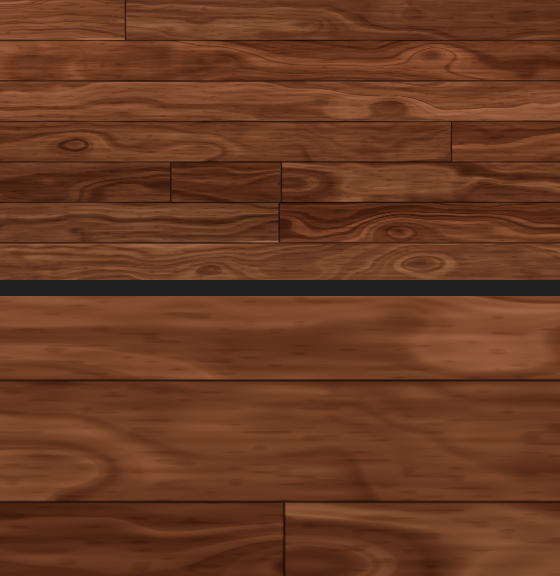
Top: the whole. Bottom: its middle third, enlarged.
A WebGL 2 fragment shader for this texture:

```glsl
#version 300 es
precision highp float;
// Walnut plank floor: seven rows of long boards with staggered end joints.
// Grain is made of contour lines of a stretched, warped noise field, bent
// around a few knots; fibres, pores and cross figure are layered on top.

#define ROW_HEIGHT 0.1446    // board width, in canvas heights
#define SEAM_WIDTH 0.0014
#define SEAM_DEPTH 0.62
#define RING_DENSITY 46.0    // growth rings per canvas height
#define RING_WARP 10.0       // size of the arches in the grain
#define RING_CONTRAST 0.55
#define LATEWOOD 0.24        // darkness of the thin ring lines
#define FIBRE 0.24
#define PORES 0.13
#define DARK vec3(0.25, 0.11, 0.05)
#define MID vec3(0.41, 0.225, 0.13)
#define LIGHT vec3(0.61, 0.39, 0.26)

uniform vec2 u_resolution;
out vec4 fragColor;

const float NONE = 9.0;

// Per row from the top: end joints, tone of each board, main knot position
const vec2 JOINTS[7] = vec2[7](vec2(0.448, NONE), vec2(NONE), vec2(NONE),
    vec2(1.612, NONE), vec2(0.61, 1.005), vec2(0.997, NONE), vec2(NONE));
const vec3 TONES[7] = vec3[7](vec3(0.58, 0.46, 0.0), vec3(0.42), vec3(0.56),
    vec3(0.47, 0.49, 0.0), vec3(0.31, 0.32, 0.51), vec3(0.39, 0.43, 0.0), vec3(0.57));
const float KNOTS[7] = float[7](1.09, 1.53, 1.40, 0.26, 1.04, 1.41, 1.50);

float hash(vec2 cell) {
    uvec2 u = uvec2(ivec2(cell)) * uvec2(1597334673u, 3812015801u);
    uint h = (u.x ^ u.y) * 1597334673u;
    h = (h ^ (h >> 15)) * 2246822519u;
    return float((h ^ (h >> 13)) >> 8) / 16777216.0;
}

float noise(vec2 p) {
    vec2 i = floor(p), f = fract(p);
    f = f * f * (3.0 - 2.0 * f);
    return mix(mix(hash(i), hash(i + vec2(1, 0)), f.x),
               mix(hash(i + vec2(0, 1)), hash(i + vec2(1, 1)), f.x), f.y);
}

// Noise centred on zero
float wave(vec2 p) { return noise(p) - 0.5; }

float seam(float dist, float pixel) {
    return 1.0 - smoothstep(0.0, SEAM_WIDTH + pixel, dist);
}

void main() {
    float pixel = 1.0 / u_resolution.y;
    vec2 p = gl_FragCoord.xy * pixel;
    p.y = 1.0 - p.y;

    // Board lookup
    float row = clamp(floor(p.y / ROW_HEIGHT), 0.0, 6.0);
    int r = int(row);
    vec2 joints = JOINTS[r];
    int board = int(step(joints.x, p.x) + step(joints.y, p.x));
    float id = row * 3.0 + float(board);
    vec2 q = p + id * vec2(17.3, 5.71);

    // Growth field: straight rings, broad arches, small wobble
    float phase = RING_DENSITY * q.y
        + RING_WARP * wave(q * vec2(1.3, 5.5))
        + 3.4 * wave(q * vec2(4.0, 13.0) + 40.0)
        + 0.9 * wave(q * vec2(13.0, 30.0) + 80.0);

    // Knots push the rings into closed eyes
    float core = 0.0;
    for (int i = 0; i < 2; i++) {
        float n = float(i);
        float x = i == 0 ? KNOTS[r] : 2.0 * hash(vec2(row, 21));
        float y = (row + 0.3 + 0.4 * hash(vec2(row, 33.0 + n))) * ROW_HEIGHT;
        vec2 d = (p - vec2(x, y)) * vec2(9.0, 25.0);
        float bump = exp(-dot(d, d)) * (1.0 - 0.4 * n);
        phase += 5.0 * bump;
        core += bump * exp(-5.0 * dot(d, d));
    }

    // Rings fade where they become too dense to resolve
    float resolved = 1.0 - smoothstep(0.5, 1.6, fwidth(phase));
    float rings = 0.6 * wave(vec2(phase, id)) + 0.4 * wave(vec2(phase * 2.1, id + 50.0));
    float late = smoothstep(0.52, 0.88, noise(vec2(phase * 1.5 + 31.0, id + 90.0)));
    late *= 0.5 + noise(q * vec2(3.0, 9.0) + 120.0);

    // Fibres, pores and the rippled cross figure
    float fibre = wave(q * vec2(5.0, 115.0)) + 0.6 * wave(q * vec2(16.0, 190.0) + 60.0);
    float pores = smoothstep(0.68, 0.95, noise(q * vec2(34.0, 210.0) + 140.0));
    float figure = wave(q * vec2(22.0, 6.0) + 2.0 * noise(q * vec2(4.0, 16.0)))
        * smoothstep(0.5, 0.85, noise(q * vec2(1.5, 3.0) + 200.0));

    float tone = TONES[r][board] + 0.05;
    tone += resolved * (RING_CONTRAST * rings - LATEWOOD * (late - 0.2));
    tone += 0.28 * wave(q * vec2(1.1, 9.0) + 160.0) + 0.22 * figure;
    tone += FIBRE * fibre - PORES * pores - 0.3 * core;

    // Pale sapwood sliver along the lower edge, before some joints
    float lower = (row + 1.0) * ROW_HEIGHT - p.y;
    float sap = 1.0 - smoothstep(0.004, 0.011, lower + 0.006 * wave(q * vec2(20.0, 3.0)));
    sap *= smoothstep(-0.2, -0.06, p.x - joints.x) * step(p.x, joints.x);
    tone += 0.5 * sap * step(mod(row, 5.0), 0.5);

    // Walnut colour ramp with a slight hue shift per board
    tone = clamp(tone, 0.0, 1.1);
    vec3 color = mix(DARK, MID, min(tone * 2.0, 1.0));
    color = mix(color, LIGHT, max(tone * 2.0 - 1.0, 0.0));
    color *= 1.0 + vec3(0.03, -0.03, -0.06) * (hash(vec2(id, 7)) - 0.5) * 2.0;

    // Seams between rows and at board ends
    float edge = abs(p.y - ROW_HEIGHT * max(round(p.y / ROW_HEIGHT), 1.0));
    float end = min(abs(p.x - joints.x), abs(p.x - joints.y));
    float gap = max(seam(edge, pixel) * (0.6 + 0.4 * noise(p * vec2(6.0, 9.0))), seam(end, pixel));
    color *= 1.0 - SEAM_DEPTH * gap;

    fragColor = vec4(color, 1.0);
}
```
